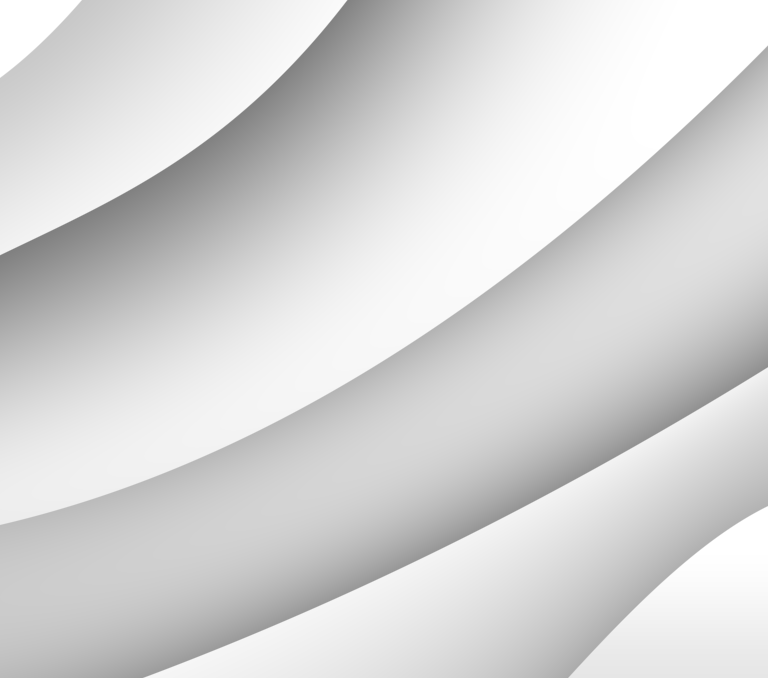
Give the GLSL for this background, as a Shadertoy shader.

```glsl
// Draws sweeping diagonal paper bands in soft grey gradients.

// Height of a cubic edge at x, with coefficients from constant to cubic.
float edgeHeight(vec4 k, float x) {
    return k.x + x * (k.y + x * (k.z + x * k.w));
}

// Antialiased coverage of the region under a cubic edge.
float below(vec4 k, vec2 p, float pixel) {
    float slope = k.y + p.x * (2.0 * k.z + 3.0 * k.w * p.x);
    float d = (edgeHeight(k, p.x) - p.y) / sqrt(1.0 + slope * slope);
    return smoothstep(-pixel, pixel, d);
}

// Smooth tone along a Bezier of four control tones.
float toneRamp(vec4 tones, float s) {
    float r = 1.0 - s;
    return dot(tones, vec4(r * r * r, 3.0 * r * r * s, 3.0 * r * s * s, s * s * s));
}

// Tone across a band, blended from its left ramp to its right ramp.
float bandTone(float top, float bottom, vec2 p, float across, vec4 leftTones, vec4 rightTones) {
    float s = clamp((top - p.y) / (top - bottom), 0.0, 1.0);
    return toneRamp(mix(leftTones, rightTones, across), s);
}

void mainImage(out vec4 fragColor, in vec2 fragCoord) {
    const float ASPECT = 1.1327;
    vec2 uv = fragCoord / iResolution.xy;
    vec2 p = uv * vec2(ASPECT, 1.0);
    float pixel = 0.8 / iResolution.y;

    // Band edges, from the upper left to the lower right
    const vec4 CORNER = vec4(0.885, 0.748, 1.68, 0.0);
    const vec4 UPPER  = vec4(0.6235, 0.482, -0.122, 1.2);
    const vec4 MIDDLE = vec4(0.2257, 0.2325, 0.346, 0.0);
    const vec4 LOWER  = vec4(-0.073, 0.3184, 0.1331, 0.0);
    const vec4 HILL   = vec4(0.0, 1.095, -0.344, -1.535);
    vec2 hillPoint = p - vec2(0.8378, 0.0);

    float cornerY = edgeHeight(CORNER, p.x);
    float upperY  = edgeHeight(UPPER, p.x);
    float middleY = edgeHeight(MIDDLE, p.x);
    float lowerY  = edgeHeight(LOWER, p.x);
    float hillY   = edgeHeight(HILL, hillPoint.x);

    // Tones of each band
    float paleBand = bandTone(cornerY, upperY, p, uv.x,
        vec4(0.79, 0.83, 0.91, 0.95), vec4(0.70, 0.78, 0.95, 1.02));
    float wideBand = bandTone(upperY, middleY, p, uv.x,
        vec4(0.50, 0.70, 0.98, 0.925), vec4(0.52, 0.80, 1.04, 1.01));
    float greyBand = bandTone(middleY, lowerY, p, uv.x,
        vec4(0.74, 0.85, 0.80, 0.62), vec4(0.67, 0.98, 0.96, 0.56));
    float lowBand = bandTone(lowerY, hillY, p, uv.x,
        vec4(0.97, 0.92, 0.82, 0.58), vec4(0.95, 0.84, 0.80, 0.70));
    float hill = mix(0.90, 1.0, smoothstep(-0.02, 0.2, p.y));

    // Layer the bands, each covering the one above
    float tone = 1.0;
    tone = mix(tone, paleBand, below(CORNER, p, pixel));
    tone = mix(tone, wideBand, below(UPPER, p, pixel));
    tone = mix(tone, greyBand, below(MIDDLE, p, pixel));
    tone = mix(tone, lowBand, below(LOWER, p, pixel));
    tone = mix(tone, hill, below(HILL, hillPoint, pixel));

    fragColor = vec4(vec3(clamp(tone, 0.0, 1.0)), 1.0);
}
```
